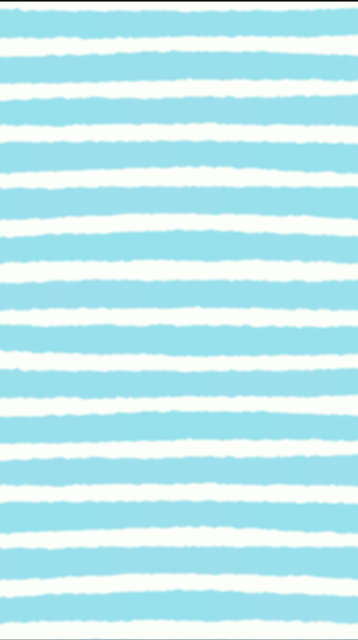
A WebGL 2 fragment shader for this pattern:

```glsl
#version 300 es
precision highp float;
// Hand-painted aqua stripes on warm white, fourteen down the canvas.
// Each stripe lies between two bowed, tilted edges roughened by noise;
// the set of eight edge shapes repeats down the canvas.

uniform vec2 u_resolution;
out vec4 fragColor;

const float STRIPES = 14.222;     // stripe pitches per canvas height
const float FIRST_TOP = 0.222;    // top of the first stripe, in pitches
const float THICKNESS = 0.63;     // stripe thickness, in pitches
const int CYCLE = 8;              // stripes before the shapes repeat

const vec3 AQUA = vec3(0.585, 0.885, 0.925);
const vec3 AQUA_PALE = vec3(0.615, 0.875, 0.925);
const vec3 PAPER = vec3(0.985, 0.995, 0.975);
const vec3 INK = vec3(0.03);
const vec3 GREY = vec3(0.62, 0.68, 0.69);

// Edge shapes in pitches, positive downward: offset, bow, tilt
const vec3 TOP_SHAPE[CYCLE] = vec3[CYCLE](
  vec3(-0.02,  0.04, -0.03), vec3( 0.03, -0.10, -0.05),
  vec3(-0.05,  0.00, -0.08), vec3(-0.04, -0.04,  0.00),
  vec3(-0.04, -0.02, -0.03), vec3( 0.04, -0.13, -0.03),
  vec3( 0.04, -0.04, -0.03), vec3( 0.03, -0.03,  0.02));
const vec3 BOTTOM_SHAPE[CYCLE] = vec3[CYCLE](
  vec3(-0.02, -0.02, -0.07), vec3(-0.02, -0.04, -0.07),
  vec3(-0.07, -0.02,  0.00), vec3( 0.00, -0.13,  0.00),
  vec3( 0.02, -0.13, -0.03), vec3(-0.02, -0.05,  0.00),
  vec3( 0.05, -0.07, -0.02), vec3(-0.03,  0.08,  0.07));

float hash(vec2 p) {
  return fract(sin(dot(p, vec2(127.1, 311.7))) * 43758.5453);
}

// Smooth noise along x, from -1 to 1
float noise(float x, float seed) {
  float cell = floor(x);
  float f = fract(x);
  f = f * f * (3.0 - 2.0 * f);
  return mix(hash(vec2(cell, seed)), hash(vec2(cell + 1.0, seed)), f) * 2.0 - 1.0;
}

// Edge displacement: broad curve, slow wobble and bristle marks
float brushEdge(float x, vec3 shape, float seed) {
  float curve = shape.x + shape.y * sin(3.14159 * x) + shape.z * (x - 0.5);
  float wobble = 0.024 * noise(x * 7.0, seed);
  float bristle = 0.018 * noise(x * 42.0, seed + 20.0)
                + 0.014 * noise(x * 85.0, seed + 40.0);
  return curve + wobble + bristle;
}

// Paint coverage at x across and v pitches below the canvas top
float stripeCoverage(float x, float v, float soft) {
  float row = floor(v - FIRST_TOP + 0.18);
  float depth = v - FIRST_TOP - row;
  int id = (int(row) + CYCLE) % CYCLE;
  float seed = float(id) * 2.0 + 1.0;
  float top = brushEdge(x, TOP_SHAPE[id], seed);
  float bottom = THICKNESS + brushEdge(x, BOTTOM_SHAPE[id], seed + 1.0);
  return smoothstep(-soft, soft, depth - top)
       * smoothstep(-soft, soft, bottom - depth);
}

// Solid up to the given width from a border, with a soft end
float borderLine(float dist, float width, float pixel) {
  return 1.0 - smoothstep(width - 0.5 * pixel, width + 0.5 * pixel, dist);
}

void main() {
  vec2 uv = gl_FragCoord.xy / u_resolution;
  float pixel = 1.0 / u_resolution.y;
  float v = (1.0 - uv.y) * STRIPES;
  float soft = max(0.052, pixel * STRIPES);

  // Paint with a faint drift of tone along each stripe
  float tone = 0.5 + 0.5 * noise(uv.x * 3.0 + 0.5, floor(v - FIRST_TOP + 0.18));
  vec3 paint = mix(AQUA, AQUA_PALE, tone);
  vec3 color = mix(PAPER, paint, stripeCoverage(uv.x, v, soft));

  // Dark line on the top border, thin grey one on the bottom
  color = mix(color, INK, borderLine(1.0 - uv.y, 0.0024, pixel));
  color = mix(color, GREY, 0.8 * borderLine(uv.y, 0.0016, pixel));

  fragColor = vec4(color, 1.0);
}
```
